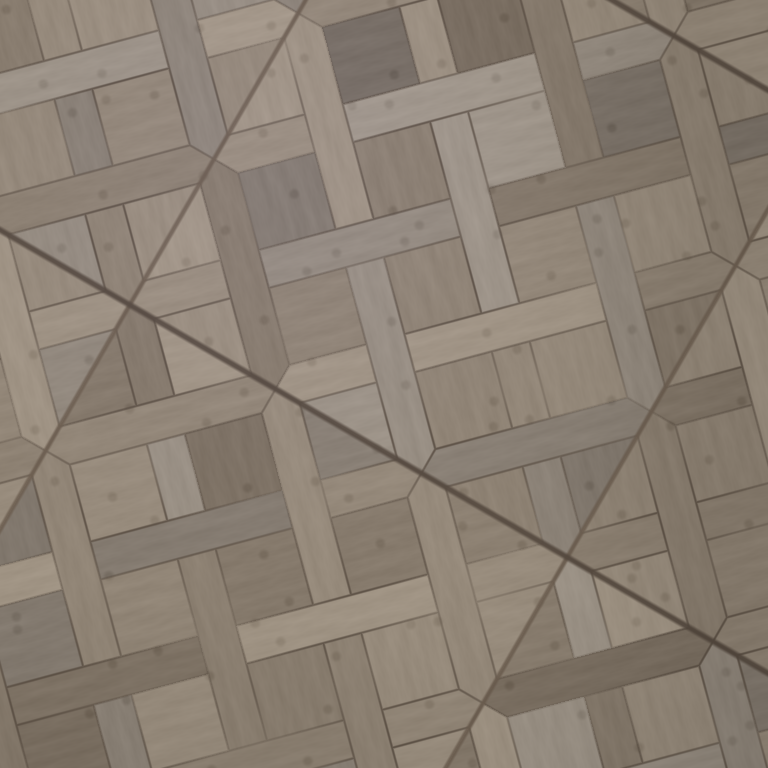
Reproduce this texture procedurally as a WebGL 2 fragment shader.

```glsl
#version 300 es
precision highp float;
// Worn oak parquet: woven strips in square panels, with mitred ends along diagonal seams.

#define CELL 0.155            // strip spacing, in canvas heights
#define ORIGIN vec2(0.169, 0.603)
#define TILT 0.262            // weave rotation, radians
#define STRIP 0.165           // half strip width, in cells
#define JOINT 0.009           // half joint width, in cells
#define SEAM_A 0.024          // half width of the dark falling seam
#define SEAM_B 0.019          // half width of the paler rising seam
#define PANEL 6.0             // cells per panel, along its diagonal
#define GRAIN 0.022           // strength of the wood grain

uniform vec2 u_resolution;
out vec4 fragColor;

const vec3 DARK_OAK = vec3(0.455, 0.410, 0.358);
const vec3 PALE_OAK = vec3(0.625, 0.578, 0.516);
const vec3 JOINT_COLOR = vec3(0.355, 0.310, 0.265);
const vec3 SEAM_A_COLOR = vec3(0.325, 0.280, 0.240);
const vec3 SEAM_B_COLOR = vec3(0.415, 0.360, 0.305);
const int MITRE = 0, ACROSS = 1, DOWN = 2;

float hash(vec2 p) {
  vec3 q = fract(vec3(p.xyx) * 0.1031);
  q += dot(q, q.yzx + 33.33);
  return fract((q.x + q.y) * q.z);
}

// Distance to the nearest scattered point
float cellular(vec2 p) {
  vec2 base = floor(p);
  float nearest = 2.0;
  for (int y = -1; y <= 1; y++)
    for (int x = -1; x <= 1; x++) {
      vec2 c = base + vec2(x, y);
      nearest = min(nearest, distance(p, c + vec2(hash(c), hash(c + 71.7))));
    }
  return nearest;
}

// Which strip runs unbroken through a crossing
int crossing(vec2 n) {
  vec2 m = mod(vec2(n.x - n.y, n.x + n.y), PANEL);
  if (m.x < 0.5 || m.y < 0.5) return MITRE;
  bool besideCorner = abs(m.x + m.y - PANEL) < 0.5 && abs(m.x - 3.0) > 0.5;
  return besideCorner || mod(n.x + n.y, 2.0) < 0.5 ? ACROSS : DOWN;
}

// First cell of the strip that holds p
vec2 stripStart(vec2 p, bool across) {
  vec2 n = across ? vec2(floor(p.x), round(p.y)) : vec2(round(p.x), floor(p.y));
  for (int i = 0; i < 4; i++) {
    if (crossing(n) != (across ? ACROSS : DOWN)) break;
    n -= across ? vec2(1, 0) : vec2(0, 1);
  }
  return n;
}

float jointDistance(vec2 a, int kind) {
  vec2 e = a - STRIP;
  float side = length(vec2(e.x, min(e.y, 0.0)));
  float top = length(vec2(e.y, min(e.x, 0.0)));
  if (kind == ACROSS) return min(abs(e.y), side);
  if (kind == DOWN) return min(abs(e.x), top);
  float mitre = max(abs(a.x - a.y) * 0.707, max(e.x, e.y));
  return min(mitre, min(side, top));
}

// Layered sines and stretched cells running along the plank
float woodGrain(vec2 g, float seed) {
  float bend = sin(g.x * 3.1 + seed * 40.0) + 0.5 * sin(g.x * 7.3 + g.y * 5.0);
  float rings = 0.5 * sin(g.y * 31.0 + bend + seed * 90.0)
              + 0.3 * sin(g.y * 67.0 - bend * 1.7 + seed * 50.0);
  float streaks = cellular(g * vec2(2.5, 13.0) + seed * 57.0) - 0.5;
  float fibres = cellular(g * vec2(9.0, 38.0) + seed * 23.0) - 0.5;
  return 0.5 * rings + 0.9 * streaks + 0.6 * fibres;
}

float line(float d, float halfWidth, float px) {
  float soft = max(px, halfWidth * 0.7);
  return 1.0 - smoothstep(halfWidth - soft, halfWidth + soft, d);
}

void main() {
  vec2 uv = gl_FragCoord.xy / u_resolution.y;
  float px = 1.0 / (u_resolution.y * CELL);
  vec2 q = (uv - ORIGIN) / CELL, axis = vec2(cos(TILT), sin(TILT));
  vec2 p = vec2(dot(q, axis), dot(q, vec2(axis.y, -axis.x)));

  // Weave: find the plank and its direction
  vec2 node = round(p), a = abs(p - node);
  vec2 diagonal = vec2(p.x - p.y, p.x + p.y) / PANEL;
  int kind = crossing(node);
  bool inRow = a.y < STRIP, inColumn = a.x < STRIP, across;
  vec2 id;
  if (inRow || inColumn) {
    across = inRow;
    if (inRow && inColumn) across = kind == MITRE ? a.x > a.y : kind == ACROSS;
    id = stripStart(p, across) + (across ? 103.3 : 211.7);
  } else {
    id = floor(p) + floor(diagonal) * vec2(17.3, 29.1) + 331.1;
    across = hash(id + 9.0) < 0.55;
  }

  // Plank tone, grain and small knots
  float seed = hash(id);
  vec3 color = mix(DARK_OAK, PALE_OAK, pow(seed, 0.55));
  color += vec3(-0.012, -0.002, 0.012) * step(0.78, hash(id + 47.0));
  color += GRAIN * woodGrain(across ? p : p.yx, seed);
  color -= 0.05 * (1.0 - smoothstep(0.03, 0.10, cellular(p * 1.7 + 40.0)));

  // Joints, then the panel seams
  float wear = 0.6 + 0.35 * sin(p.x * 2.3 + 1.7 * sin(p.y * 1.9)) * sin(p.y * 2.7);
  color = mix(color, JOINT_COLOR, wear * line(jointDistance(a, kind), JOINT, px));
  vec2 seam = abs(diagonal - round(diagonal)) * PANEL * 0.707;
  color = mix(color, SEAM_B_COLOR, 0.85 * line(seam.y, SEAM_B, px));
  color = mix(color, SEAM_A_COLOR, 0.90 * line(seam.x, SEAM_A, px));

  // Cool sheen at upper left, dimmer right and lower edges
  float sheen = exp(-9.0 * dot(uv - vec2(0.34, 0.76), uv - vec2(0.34, 0.76)));
  color += sheen * vec3(0.015, 0.014, 0.032);
  color *= 1.02 - 0.07 * smoothstep(0.6, 1.0, uv.x) - 0.04 * smoothstep(0.3, 0.0, uv.y);
  fragColor = vec4(color, 1.0);
}
```
